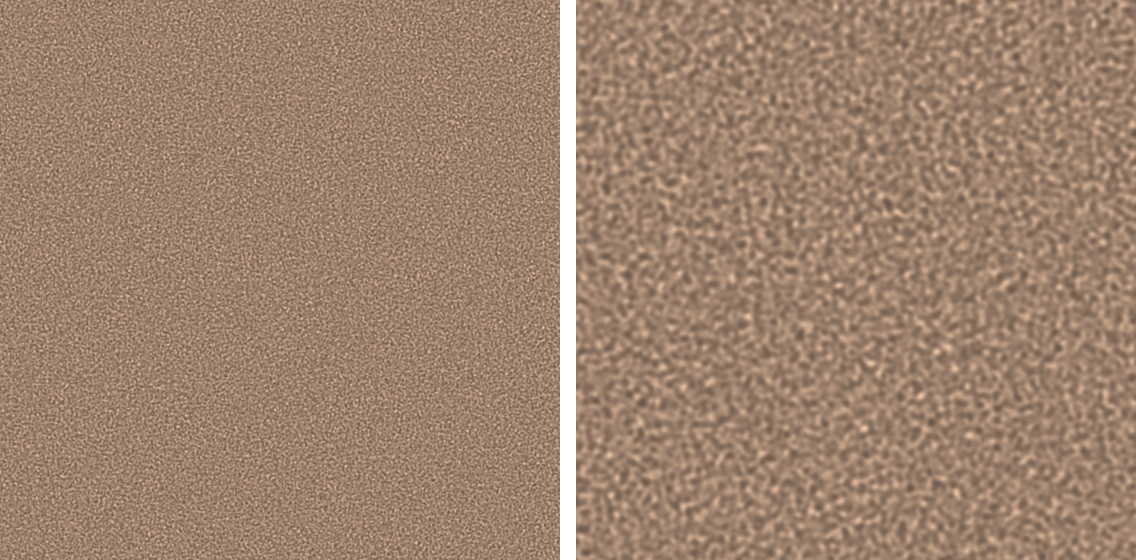
Left, the full canvas; right, a detail of the centre.
A WebGL 1 fragment shader for this texture:

```glsl
precision highp float;
// Fine, wormy tan grain, like sanded suede or a fine woven felt.

uniform vec2 u_resolution;

const float GRAINS_ACROSS = 512.0;
const vec3 MEAN_TAN = vec3(0.616, 0.507, 0.427);
const vec3 TAN_SPREAD = vec3(0.071, 0.060, 0.050);
const float HIGHLIGHT_SKEW = 0.07;

float hash(vec2 cell) {
    vec3 p = fract(cell.xyx * vec3(0.1031, 0.1030, 0.0973));
    p += dot(p, p.yzx + 33.33);
    return fract((p.x + p.y) * p.z);
}

// Roughly bell-shaped random value in -1..1
float grainValue(vec2 cell) {
    return hash(cell) + hash(cell + vec2(619.0, 283.0)) - 1.0;
}

// Bright core with a dark surround, which turns random grains into worms
float grainKernel(vec2 offset, float core, float surround, float depth) {
    float d2 = dot(offset, offset);
    return exp(-d2 / core) - depth * exp(-d2 / surround);
}

// Band-limited grain, scaled to a standard deviation of about one
float grainNoise(vec2 p) {
    vec2 home = floor(p);
    float total = 0.0;
    float power = 0.0;
    for (int y = -3; y <= 3; y++) {
        for (int x = -3; x <= 3; x++) {
            vec2 cell = home + vec2(float(x), float(y));
            float weight = grainKernel(cell + 0.5 - p, 1.6, 3.0, 0.49);
            total += weight * grainValue(cell);
            power += weight * weight;
        }
    }
    return total / (0.408 * sqrt(power));
}

// Tan ramp with a longer tail towards the highlights
vec3 tanColor(float tone) {
    float skewed = tone + HIGHLIGHT_SKEW * (tone * tone - 1.0);
    return MEAN_TAN + TAN_SPREAD * skewed;
}

void main() {
    vec2 uv = gl_FragCoord.xy / min(u_resolution.x, u_resolution.y);
    float tone = grainNoise(uv * GRAINS_ACROSS);
    gl_FragColor = vec4(tanColor(tone), 1.0);
}
```
